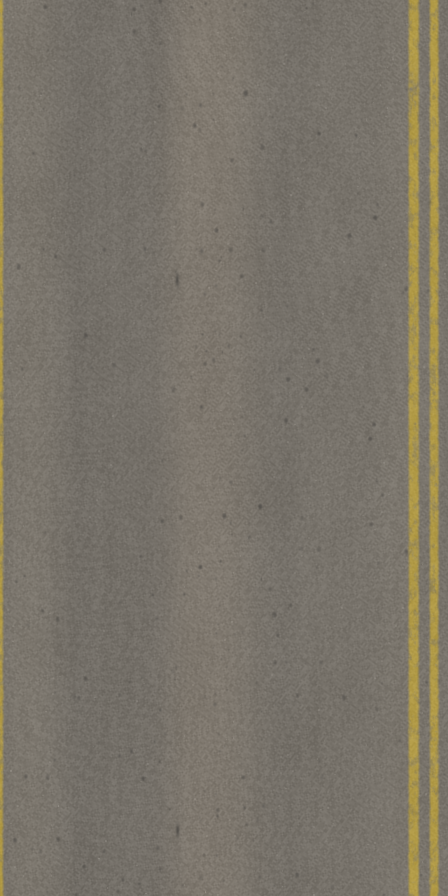
Write a Shadertoy shader that draws this texture.

```glsl
const vec3 DARK_ASPHALT = vec3(0.443, 0.426, 0.400);
const vec3 PALE_ASPHALT = vec3(0.509, 0.485, 0.445);
const vec3 PAINT = vec3(0.700, 0.608, 0.270);
const vec3 PIT_COLOR = vec3(0.30, 0.29, 0.275);

// Stripe spans across the width: left edge, right edge
const vec2 EDGE_STRIPE = vec2(-0.02, 0.0065);
const vec2 INNER_STRIPE = vec2(0.9125, 0.9345);
const vec2 OUTER_STRIPE = vec2(0.9595, 0.9785);
const float STRIPE_BLUR = 0.0042;

const float GRAIN_CELLS = 256.0;
const float GRAIN_STRENGTH = 0.070;
const float MOTTLE_STRENGTH = 0.028;
const float STREAK_STRENGTH = 0.022;
const float PIT_CELLS = 13.0;
const int PIT_LAYERS = 3;
const vec2 SCAR_ORIGIN = vec2(0.396, 0.146);
const float SCAR_PERIOD = 1.229;
const vec2 SCUFF_CENTER = vec2(0.921, 1.803);

float hash(vec2 p) {
    return fract(sin(dot(p, vec2(127.1, 311.7))) * 43758.5453);
}

float noise(vec2 p) {
    vec2 i = floor(p), f = fract(p);
    f = f * f * (3.0 - 2.0 * f);
    return mix(mix(hash(i), hash(i + vec2(1, 0)), f.x),
               mix(hash(i + vec2(0, 1)), hash(i + vec2(1, 1)), f.x), f.y);
}

float fbm(vec2 p) {
    float sum = 0.0, amp = 0.5;
    for (int i = 0; i < 4; i++) {
        sum += amp * noise(p);
        p = p * 2.03 + 17.3;
        amp *= 0.5;
    }
    return sum / 0.9375;
}

float bump(float x, float center, float width) {
    float d = (x - center) / width;
    return exp(-d * d);
}

float stripe(float x, vec2 span, float blur) {
    return smoothstep(span.x - blur, span.x + blur, x)
         * (1.0 - smoothstep(span.y - blur, span.y + blur, x));
}

// Broad lengthwise bands of pale and dark asphalt
float paleness(vec2 p) {
    float x = p.x + 0.025 * (noise(vec2(p.x * 3.0, p.y * 2.5)) - 0.5);
    float center = smoothstep(0.33, 0.43, x) * (1.0 - smoothstep(0.49, 0.65, x));
    float lengthFade = 0.85 + 0.3 * bump(p.y, 1.8, 0.35) + 0.1 * bump(p.y, 0.5, 0.4);
    return 0.18 + 0.62 * center * lengthFade
         + 0.46 * bump(x, 0.05, 0.085)
         + 0.40 * bump(x, 0.91, 0.085)
         + 0.18 * bump(x, 0.74, 0.09)
         - 0.10 * bump(x, 0.17, 0.035);
}

// Sparse faint pits, denser along the central band
float pits(vec2 p, float pixel) {
    float cover = 0.0;
    float density = 0.08 + 0.22 * bump(p.x, 0.46, 0.13);
    for (int layer = 0; layer < PIT_LAYERS; layer++) {
        float cells = PIT_CELLS * (1.0 + 0.7 * float(layer));
        vec2 q = p * cells + float(layer) * 31.7;
        vec2 id = floor(q);
        vec2 spot = 0.2 + 0.6 * vec2(hash(id + 3.1), hash(id + 7.9));
        float size = hash(id + 11.3);
        float radius = mix(0.0012, 0.0046, size * size * size);
        vec2 d = (fract(q) - spot) / cells;
        d.y *= mix(0.65, 1.0, hash(id + 19.7));
        float edge = max(pixel, 0.0032);
        float dotMask = 1.0 - smoothstep(radius - edge, radius + edge, length(d));
        float strength = mix(0.25, 0.75, size * hash(id + 23.9));
        cover = max(cover, dotMask * step(hash(id), density) * strength);
    }
    return cover;
}

// Thin lengthwise scars repeated along the lane
float scars(vec2 p) {
    vec2 d = p - SCAR_ORIGIN;
    d.y = mod(d.y + 0.5 * SCAR_PERIOD, SCAR_PERIOD) - 0.5 * SCAR_PERIOD;
    d.x += 0.004 * (noise(vec2(p.y * 70.0, 2.0)) - 0.5);
    return 0.8 * exp(-dot(d * d, 1.0 / vec2(0.000014, 0.00022)));
}

void mainImage(out vec4 fragColor, in vec2 fragCoord) {
    vec2 p = fragCoord / iResolution.xy * vec2(1.0, 2.0);
    float pixel = 1.0 / iResolution.x;

    // Asphalt with mottling, lengthwise streaks and fine grain
    vec3 color = mix(DARK_ASPHALT, PALE_ASPHALT, paleness(p));
    color += vec3(0.005, 0.0, -0.001) * bump(p.x, 0.46, 0.1);
    mat2 grainTurn = mat2(0.8, 0.6, -0.6, 0.8);
    float grain = noise(grainTurn * p * GRAIN_CELLS) - 0.5;
    color += MOTTLE_STRENGTH * (fbm(p * vec2(14.0, 9.0)) - 0.5);
    color += STREAK_STRENGTH * (fbm(p * vec2(55.0, 2.5)) - 0.5);
    color += GRAIN_STRENGTH * grain;
    color += 0.07 * smoothstep(0.992, 1.0, hash(floor(p * GRAIN_CELLS)));

    // Surface damage
    color = mix(color, PIT_COLOR, max(pits(p, pixel), scars(p)));

    // Worn yellow stripes
    float blur = max(0.7 * pixel, STRIPE_BLUR);
    float x = p.x + 0.002 * (noise(p * vec2(40.0, 90.0)) - 0.5);
    float paint = max(stripe(x, EDGE_STRIPE, blur),
                  max(stripe(x, INNER_STRIPE, blur), stripe(x, OUTER_STRIPE, blur)));
    float wear = 0.03 + 0.4 * smoothstep(0.45, 0.8, fbm(p * vec2(95.0, 60.0)));
    vec2 scuff = (p - SCUFF_CENTER) / vec2(0.016, 0.035);
    wear += 0.75 * exp(-dot(scuff, scuff)) * noise(p * 110.0);
    vec3 paintColor = PAINT + 0.05 * grain + 0.04 * (fbm(p * 22.0) - 0.5);
    color = mix(color, paintColor, paint * (1.0 - clamp(wear, 0.0, 0.9)));

    fragColor = vec4(clamp(color, 0.0, 1.0), 1.0);
}
```
